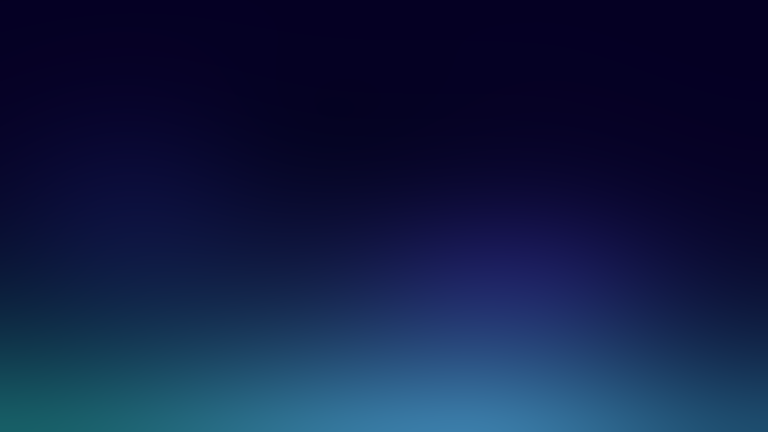
Reproduce this background procedurally as a Shadertoy shader.

```glsl
// Soft elliptical falloff, 1 at the centre
float glow(vec2 p, vec2 centre, vec2 radius) {
    vec2 d = (p - centre) / radius;
    return exp(-dot(d, d));
}

void mainImage(out vec4 fragColor, in vec2 fragCoord) {
    vec2 uv = fragCoord / iResolution.xy;

    // Night sky
    vec3 color = vec3(0.02, 0.0, 0.138);
    color -= vec3(0.008, 0.0, 0.018) * glow(uv, vec2(0.42, 0.67), vec2(0.18, 0.17));

    // Horizon light: teal, then bright blue, then dim blue
    vec3 teal = vec3(0.09, 0.37, 0.40);
    vec3 azure = vec3(0.23, 0.49, 0.66);
    vec3 dusk = vec3(0.115, 0.30, 0.43);
    vec3 horizon = mix(teal, azure, smoothstep(0.0, 0.6, uv.x));
    horizon = mix(horizon, dusk, smoothstep(0.6, 1.0, uv.x));

    // The light fades upward, a little sooner at the right
    float reach = mix(0.29, 0.26, smoothstep(0.7, 1.0, uv.x));
    color = mix(color, horizon, exp(-pow(uv.y / reach, 1.5)));

    // Violet glow at the right, blue haze at the left
    color += vec3(0.045, 0.015, 0.12) * glow(uv, vec2(0.67, 0.36), vec2(0.2, 0.19));
    color += vec3(0.02, 0.028, 0.075) * glow(uv, vec2(0.17, 0.5), vec2(0.17, 0.26));

    fragColor = vec4(color, 1.0);
}
```
